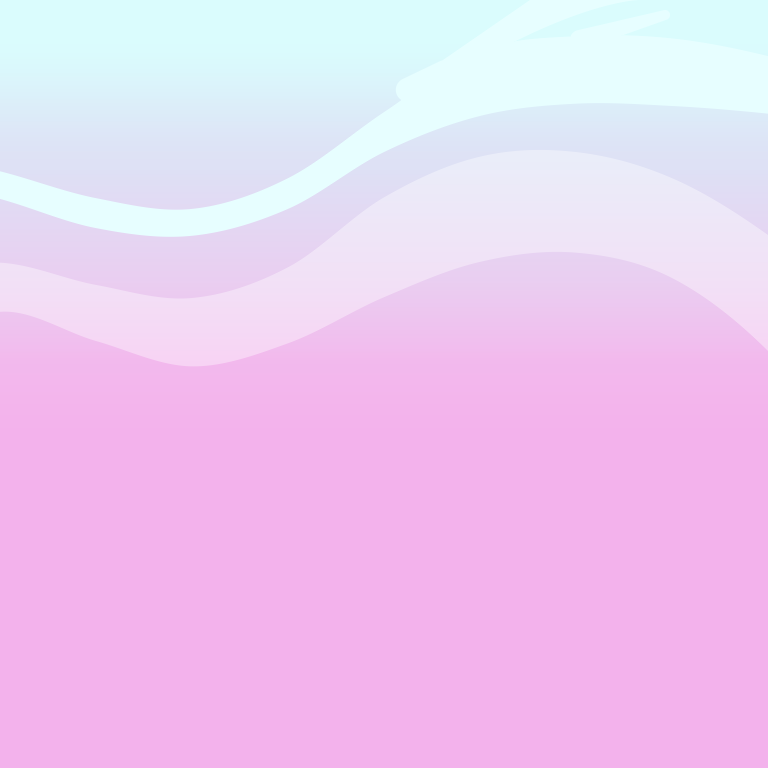
Reproduce this background procedurally as a Shadertoy shader.

```glsl
// Smooth curve through evenly spaced heights, with one extra knot beyond each side
float curve(float x, float knots[11]) {
    float s = clamp(x, 0.0, 0.9999) * 8.0;
    int i = int(s);
    float t = fract(s);
    float a = knots[i], b = knots[i + 1], c = knots[i + 2], d = knots[i + 3];
    return b + 0.5 * t * (c - a + t * (2.0 * a - 5.0 * b + 4.0 * c - d
             + t * (3.0 * (b - c) + d - a)));
}

// Rounded stroke whose radius changes from start to end
float taperedStroke(vec2 p, vec2 start, vec2 end, float startRadius, float endRadius) {
    vec2 axis = end - start;
    float t = clamp(dot(p - start, axis) / dot(axis, axis), 0.0, 1.0);
    return length(p - start - axis * t) - mix(startRadius, endRadius, t);
}

// Signed distance to the area between two heights
float band(float depth, float upper, float lower) {
    return max(upper - depth, depth - lower);
}

float coverage(float dist) {
    return clamp(0.5 - dist * iResolution.y, 0.0, 1.0);
}

// Sky fading from cyan through lilac to pink
vec3 skyGradient(float depth) {
    vec3 color = vec3(0.853, 0.989, 0.993);
    color = mix(color, vec3(0.870, 0.880, 0.960), smoothstep(0.04, 0.23, depth));
    color = mix(color, vec3(0.917, 0.805, 0.943), clamp((depth - 0.22) / 0.15, 0.0, 1.0));
    color = mix(color, vec3(0.950, 0.728, 0.930), clamp((depth - 0.37) / 0.10, 0.0, 1.0));
    return mix(color, vec3(0.954, 0.698, 0.925), smoothstep(0.44, 0.58, depth));
}

// Veil crossing the lilac zone
float lowerRibbon(vec2 p) {
    float upper = curve(p.x, float[11](0.358, 0.342, 0.371, 0.388, 0.348, 0.257,
                                       0.204, 0.198, 0.232, 0.306, 0.410));
    float lower = curve(p.x, float[11](0.462, 0.406, 0.444, 0.477, 0.447, 0.387,
                                       0.341, 0.329, 0.362, 0.457, 0.610));
    return band(p.y, upper, lower);
}

// Bright ribbon that widens to the right and splits into streaks
float upperRibbon(vec2 p) {
    float upper = curve(p.x, float[11](0.195, 0.223, 0.258, 0.272, 0.232, 0.146,
                                       0.066, 0.047, 0.050, 0.073, 0.110));
    float lower = curve(p.x, float[11](0.229, 0.259, 0.297, 0.307, 0.272, 0.198,
                                       0.151, 0.135, 0.138, 0.148, 0.164));
    float shape = band(p.y, upper, lower);

    // Streak rising past the top edge
    float streakUpper = 0.69 * (0.690 - p.x);
    float streakLower = 0.0508 * pow(max(0.833 - p.x, 0.0) / 0.156, 1.5);
    float streak = max(band(p.y, streakUpper, streakLower), 0.56 - p.x);
    shape = min(shape, streak);

    // Rounded shoulder and thin tip
    shape = min(shape, taperedStroke(p, vec2(0.531, 0.117), vec2(0.579, 0.094), 0.0156, 0.0156));
    return min(shape, taperedStroke(p, vec2(0.755, 0.052), vec2(0.866, 0.0195), 0.013, 0.0065));
}

void mainImage(out vec4 fragColor, in vec2 fragCoord) {
    // Depth is measured down from the top edge
    vec2 p = fragCoord / iResolution.xy;
    p.y = 1.0 - p.y;

    vec3 color = skyGradient(p.y);
    color = mix(color, vec3(1.0), 0.38 * coverage(lowerRibbon(p)));
    color = mix(color, vec3(0.905, 0.997, 1.0), coverage(upperRibbon(p)));
    fragColor = vec4(color, 1.0);
}
```
